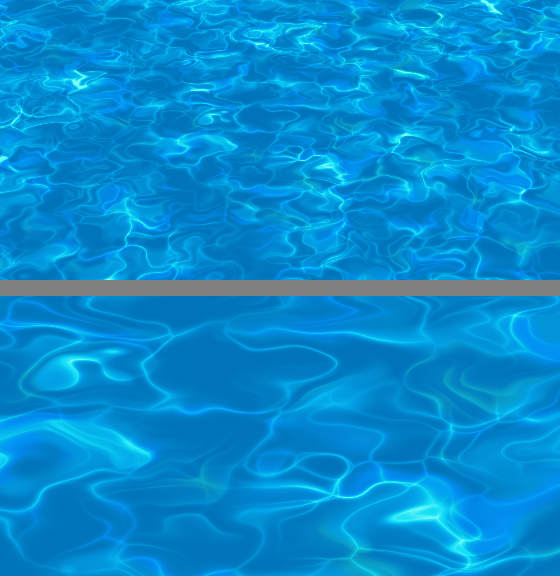
Top, the full canvas; bottom, a detail of the centre.
Write a WebGL 1 fragment shader that draws this texture.

```glsl
precision highp float;
uniform vec2 u_resolution;

const vec3 DEEP = vec3(0.0, 0.445, 0.725);
const vec3 MID = vec3(0.008, 0.54, 0.81);
const vec3 LIT = vec3(0.01, 0.63, 0.90);
const vec3 BRIGHT = vec3(0.02, 0.73, 0.93);
const vec3 GLOW = vec3(0.08, 0.87, 0.97);
const vec3 SPARK = vec3(0.48, 0.99, 0.96);
const vec3 BLUE_SHIFT = vec3(0.0, -0.02, 0.08);
const vec3 GREEN_SHIFT = vec3(0.03, 0.05, -0.06);

const float HORIZON = 3.0;              // height of the vanishing line
const vec2 CELLS = vec2(17.5, 74.0);    // cell density across and in depth
const float WARP = 0.85;                // bend of the light web
const float RIPPLE = 0.6;               // sideways smear by surface waves
const float LINE = 0.05;                // thickness of web lines
const float AMBIENT = 0.02;
const float POOL_GAIN = 0.36;
const float WEB_GAIN = 0.85;
const float FINE_GAIN = 0.5;
const float FOLD_GAIN = 0.5;
const float GLINT_GAIN = 0.75;

vec2 hash2(vec2 p) {
  vec3 a = fract(p.xyx * vec3(0.1031, 0.1030, 0.0973));
  a += dot(a, a.yzx + 33.33);
  return fract((a.xx + a.yz) * a.zy);
}

float corner(vec2 cell, vec2 offset, vec2 f) {
  return dot(hash2(cell + offset) * 2.0 - 1.0, f - offset);
}

// Gradient noise, centred on zero
float noise(vec2 p) {
  vec2 i = floor(p);
  vec2 f = p - i;
  vec2 u = f * f * f * (f * (f * 6.0 - 15.0) + 10.0);
  float low = mix(corner(i, vec2(0.0), f), corner(i, vec2(1.0, 0.0), f), u.x);
  float high = mix(corner(i, vec2(0.0, 1.0), f), corner(i, vec2(1.0), f), u.x);
  return mix(low, high, u.y);
}

// Gap between the two nearest cell points: zero on cell borders
float borderGap(vec2 p) {
  vec2 i = floor(p);
  vec2 f = p - i;
  float nearest = 8.0;
  float second = 8.0;
  for (int y = -1; y <= 1; y++) {
    for (int x = -1; x <= 1; x++) {
      vec2 o = vec2(float(x), float(y));
      float d = length(o + 0.1 + 0.8 * hash2(i + o) - f);
      second = min(second, max(nearest, d));
      nearest = min(nearest, d);
    }
  }
  return second - nearest;
}

// Light fold: crisp on one side, fading on the other
float fold(float t, float blur) {
  return t > 0.0 ? exp(-t * 14.0) : exp(t / (0.015 + 0.25 * blur));
}

vec3 waterColor(float light) {
  vec3 c = mix(DEEP, MID, clamp(light * 4.0, 0.0, 1.0));
  c = mix(c, LIT, clamp(light * 4.0 - 1.0, 0.0, 1.0));
  c = mix(c, BRIGHT, clamp(light * 4.0 - 2.0, 0.0, 1.0));
  c = mix(c, GLOW, clamp(light * 4.0 - 3.0, 0.0, 1.0));
  return mix(c, SPARK, smoothstep(1.0, 1.6, light));
}

void main() {
  // Tilted water plane
  vec2 p = gl_FragCoord.xy / u_resolution.y;
  float center = 0.5 * u_resolution.x / u_resolution.y;
  float depth = 1.0 / (HORIZON - p.y);
  vec2 q = vec2(p.x - center, 1.0) * depth * CELLS + 40.0;
  float blur = depth * depth * CELLS.y / u_resolution.y;

  // Refraction by long and short waves
  vec2 w = q;
  w += WARP * vec2(noise(q * 1.1 + 7.3), noise(q * 1.1 + 91.7));
  w += 0.35 * WARP * vec2(noise(q * 2.3 + 31.1), noise(q * 2.3 + 57.9));
  w.x += RIPPLE * noise(q * vec2(0.7, 2.2) + 13.0);

  // Web of caustic lines at two scales, uneven in strength
  float strength = smoothstep(-0.28, 0.32, noise(q * 0.8 + 23.0));
  float width = LINE + 0.8 * blur;
  float web = exp(-borderGap(w * 0.9) / width) * mix(0.25, 1.0, strength);
  float fineMask = smoothstep(-0.15, 0.25, noise(q * 0.6 + 71.0));
  float fine = exp(-borderGap(w * 1.6 + 19.0) / (1.3 * width)) * fineMask;

  // Curled folds and nested rings of light
  float curl = noise(w * vec2(0.85, 1.1) + 47.0);
  float foldMask = smoothstep(-0.15, 0.25, noise(q * 0.7 + 83.0));
  float folds = (fold(curl - 0.07, blur) + 0.7 * fold(-0.13 - curl, blur)
    + 0.7 * fold(curl - 0.27, blur)) * foldMask;

  // Soft pools over regions of calm and busy water
  float broad = noise(w * vec2(0.7, 1.1) + 5.0) + 0.5 * noise(w * vec2(1.4, 2.4) + 65.0);
  float region = noise(q * vec2(0.35, 0.3) + 11.0);
  float pools = smoothstep(-0.1, 0.42, broad + 0.4 * region);

  // Small flattened glints
  float glint = smoothstep(0.27, 0.42, noise(w * vec2(1.0, 1.4) + 29.0) + 0.2 * region);

  float light = WEB_GAIN * web + FINE_GAIN * fine + FOLD_GAIN * folds;
  light *= 0.85 + 0.9 * region;
  light += AMBIENT + POOL_GAIN * pools + GLINT_GAIN * glint * (0.4 + web + folds);
  vec3 color = waterColor(light);

  // Faint colour dispersion
  float hue = noise(w * vec2(1.0, 1.3) + 37.0);
  float lit = smoothstep(0.08, 0.3, light);
  float soft = 1.0 - smoothstep(0.4, 0.7, light);
  color += BLUE_SHIFT * smoothstep(0.02, 0.25, hue) * lit * soft;
  color += GREEN_SHIFT * smoothstep(0.2, 0.45, -hue) * lit;
  gl_FragColor = vec4(clamp(color, 0.0, 1.0), 1.0);
}
```
